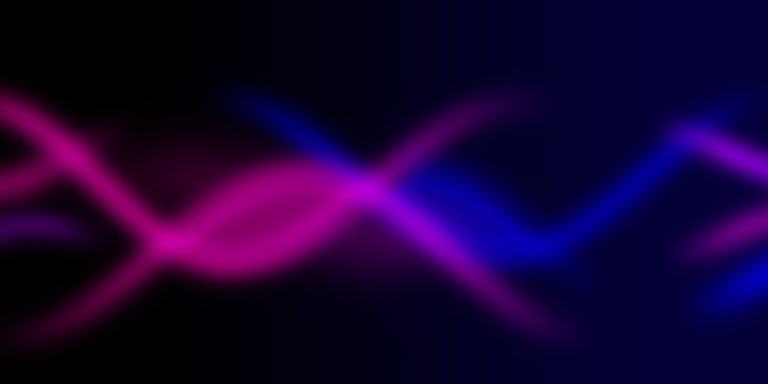
Reproduce this background procedurally as a WebGL 2 fragment shader.

```glsl
#version 300 es
precision highp float;
// Soft neon ribbons weaving across a black-to-navy backdrop.
// Each ribbon is a Gaussian band around a cosine wave with its own half-period
// on either side of its apex; crossing waves enclose softly filled lenses.
uniform vec2 u_resolution;
out vec4 outColor;

const float PI = 3.14159265;
const float RIBBON_WIDTH = 0.046;
const float LENS_SOFTNESS = 0.05;
const vec3 NAVY = vec3(0.012, 0.0, 0.215);
const vec3 PINK = vec3(0.57, 0.0, 0.40);
const vec3 PLUM = vec3(0.40, 0.0, 0.38);
const vec3 BLUE = vec3(0.0, 0.0, 0.48);
const vec3 VIOLET = vec3(0.45, 0.0, 0.68);
const vec3 DIM_VIOLET = vec3(0.22, 0.0, 0.32);
const vec3 PINK_FILL = vec3(0.50, 0.0, 0.36);
const vec3 BLUE_FILL = vec3(0.0, 0.0, 0.50);

// Height and slope of a half-wave leaving its apex on both sides.
vec2 wave(float x, vec2 apex, float amplitude, vec2 halfPeriods) {
    float dx = x - apex.x;
    float k = PI / (dx < 0.0 ? halfPeriods.x : halfPeriods.y);
    float phase = clamp(dx * k, -PI, PI);
    return vec2(apex.y + amplitude * (1.0 - cos(phase)), amplitude * k * sin(phase));
}

// Gaussian band, measured across the wave.
float band(float y, vec2 curve, float width) {
    float d = (y - curve.x) / (width * sqrt(1.0 + curve.y * curve.y));
    return exp(-d * d);
}

// Fades in over s.xy and out over s.zw.
float span(float x, vec4 s) {
    return smoothstep(s.x, s.y, x) * (1.0 - smoothstep(s.z, s.w, x));
}

// Soft area between a lower and an upper wave.
float lens(float y, float lower, float upper) {
    float soft = LENS_SOFTNESS;
    return smoothstep(-0.4 * soft, soft, y - lower) * smoothstep(-0.4 * soft, soft, upper - y);
}

float glow(vec2 p, vec2 center, vec2 radius) {
    vec2 q = (p - center) / radius;
    return exp(-dot(q, q));
}

vec3 screen(vec3 base, vec3 light) {
    return 1.0 - (1.0 - base) * (1.0 - light);
}

void main() {
    // Height is 1; x is stretched to span 0..2.
    vec2 p = gl_FragCoord.xy / u_resolution * vec2(2.0, 1.0);

    // Backdrop
    vec3 color = NAVY * smoothstep(0.25, 1.9, p.x);
    color = screen(color, PINK * 0.30 * glow(p, vec2(0.50, 0.54), vec2(0.22, 0.10)));
    color = screen(color, PLUM * 0.55 * glow(p, vec2(1.0, 0.38), vec2(0.22, 0.10)));

    // Main waves
    vec2 pinkDip = wave(p.x, vec2(0.599, 0.313), 0.208, vec2(0.67, 0.765));
    vec2 pinkCrest = wave(p.x, vec2(0.794, 0.550), -0.213, vec2(0.786, 0.765));
    vec2 blueDip = wave(p.x, vec2(1.302, 0.333), 0.206, vec2(0.765, 0.75));
    vec2 blueCrest = wave(p.x, vec2(1.107, 0.560), -0.156, vec2(0.345, 0.53));

    // Filled lenses
    color = screen(color, PINK_FILL * lens(p.y, pinkDip.x, pinkCrest.x));
    color = screen(color, BLUE_FILL * lens(p.y, blueDip.x, blueCrest.x));

    // Main ribbons
    vec3 dipColor = mix(PINK, PLUM, smoothstep(0.6, 1.05, p.x));
    vec3 crestColor = mix(PINK * 0.85, PLUM * 1.1, smoothstep(0.6, 1.05, p.x));
    color = screen(color, dipColor * band(p.y, pinkDip, RIBBON_WIDTH)
        * span(p.x, vec4(-0.3, 0.15, 0.95, 1.5)));
    color = screen(color, crestColor * band(p.y, pinkCrest, RIBBON_WIDTH)
        * span(p.x, vec4(-0.12, 0.5, 1.1, 1.6)));
    color = screen(color, BLUE * band(p.y, blueDip, RIBBON_WIDTH)
        * span(p.x, vec4(0.5, 0.85, 1.7, 2.05)));
    color = screen(color, BLUE * 0.6 * band(p.y, blueCrest, RIBBON_WIDTH)
        * span(p.x, vec4(0.97, 1.1, 1.35, 1.62)));

    // Short ribbons at the left edge
    vec2 leftPink = wave(p.x, vec2(-0.05, 0.51), 0.08, vec2(0.47));
    vec2 leftArc = wave(p.x, vec2(0.09, 0.413), -0.022, vec2(0.26));
    color = screen(color, PINK * 0.75 * band(p.y, leftPink, 0.05)
        * span(p.x, vec4(-0.2, -0.1, 0.05, 0.38)));
    color = screen(color, DIM_VIOLET * band(p.y, leftArc, 0.042)
        * span(p.x, vec4(-0.2, 0.0, 0.1, 0.33)));

    // Short ribbons at the right edge
    vec2 rightViolet = wave(p.x, vec2(1.667, 0.66), -0.07, vec2(0.52));
    vec2 rightPlum = wave(p.x, vec2(1.70, 0.335), 0.052, vec2(0.39));
    vec2 rightBlue = wave(p.x, vec2(1.745, 0.20), 0.06, vec2(0.39));
    color = screen(color, VIOLET * band(p.y, rightViolet, 0.042)
        * span(p.x, vec4(1.67, 1.92, 2.2, 2.3)));
    color = screen(color, PLUM * band(p.y, rightPlum, 0.045)
        * span(p.x, vec4(1.70, 1.95, 2.2, 2.3)));
    color = screen(color, BLUE * 1.35 * band(p.y, rightBlue, 0.055)
        * span(p.x, vec4(1.74, 2.0, 2.2, 2.3)));

    outColor = vec4(color, 1.0);
}
```
